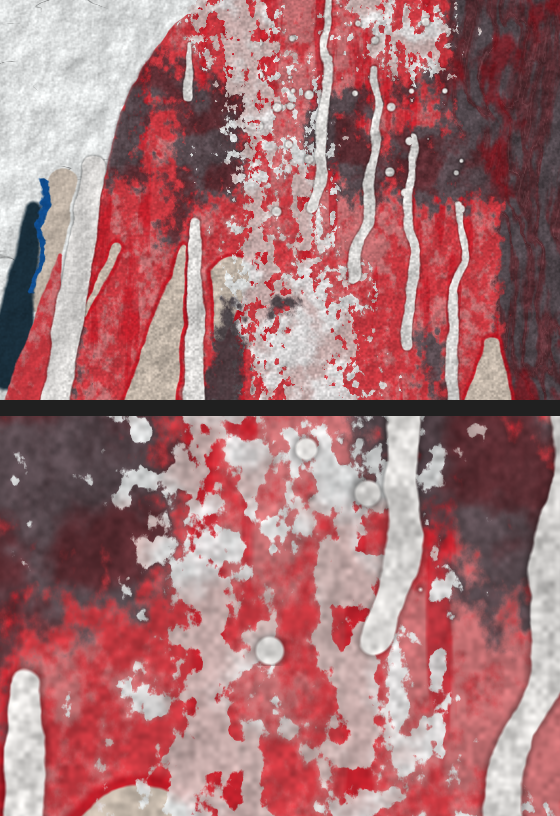
Top, the full canvas; bottom, a detail of the centre.
A Shadertoy shader for this texture:

```glsl
// Weathered wall paint: pale plaster, red and maroon stains, flaking scrapes, white drips.
#define RAGGED 0.055
#define GRAIN 0.22
#define RELIEF 1.1
#define FLAKING 0.30
#define DRIP_COUNT 4
#define SPATTER_SCALE 24.0

const vec3 CHALK = vec3(.88, .89, .89);
const vec3 BEIGE = vec3(.74, .69, .64);
const vec3 RED = vec3(.77, .22, .25);
const vec3 PINK = vec3(.76, .43, .44);
const vec3 CRIMSON = vec3(.72, .07, .12);
const vec3 MAROON = vec3(.33, .17, .19);
const vec3 CHARCOAL = vec3(.31, .27, .29);
const vec3 NAVY = vec3(.10, .18, .23);
const vec3 BLUE = vec3(.06, .30, .56);

float hash(vec2 p) {
  return fract(sin(dot(p, vec2(12.9898, 78.233))) * 43758.5453);
}

float noise(vec2 p) {
  vec2 i = floor(p), f = fract(p);
  f = f * f * (3. - 2. * f);
  return mix(mix(hash(i), hash(i + vec2(1, 0)), f.x),
             mix(hash(i + vec2(0, 1)), hash(i + 1.), f.x), f.y);
}

float fbm(vec2 p) {
  float sum = 0., amp = .52;
  for (int i = 0; i < 5; i++) {
    sum += amp * noise(p);
    p = mat2(1.6, 1.2, -1.2, 1.6) * p + 5.3;
    amp *= .5;
  }
  return sum;
}

// Joins a tapering stroke from (ax, ay) to (bx, by) to the distance d
void add(inout float d, vec2 p, float ax, float ay, float bx, float by, float ra, float rb) {
  vec2 a = vec2(ax, ay), axis = vec2(bx, by) - a;
  float t = clamp(dot(p - a, axis) / dot(axis, axis), 0., 1.);
  d = min(d, length(p - a - axis * t) - mix(ra, rb, t));
}

float fill(float d, float soft) {
  return 1. - smoothstep(-soft, soft, d);
}

void mainImage(out vec4 fragColor, in vec2 fragCoord) {
  vec2 p = fragCoord / iResolution.y;
  float edge = .7 / iResolution.y + .001;
  float broad = fbm(p * 5.), mid = fbm(p * 16. + 7.);
  float fine = fbm(p * vec2(65, 52) + 3.), streak = fbm(p * vec2(30, 4));
  vec2 q = p + RAGGED * (vec2(mid, fbm(p * 14. + 31.)) - .5);
  vec2 s = mix(p, q, .35);

  // Plaster with hairline cracks
  vec3 chalk = CHALK * mix(.91, 1.02, smoothstep(.3, .65, .5 * (streak + mid)));
  float vein = abs(fbm(p * vec2(4, 9) + 11.) - .5);
  vec3 col = chalk * (1. - .35 * fill(vein - .006, .008) * smoothstep(.52, .62, broad));

  // Left margin runs
  float sand = 1., navy = 1., blue = 1.;
  add(sand, s, .155, .55, .10, .25, .035, .03);
  add(navy, s, .085, .48, .02, .08, .018, .055);
  add(blue, q, .115, .55, .09, .28, .009, .006);
  col = mix(col, BEIGE, fill(sand, edge));
  col = mix(col, NAVY, fill(navy, .006));
  col = mix(col, BLUE, fill(blue, edge));

  // Red ground
  float side = .15 + .2 * p.y + .17 * pow(p.y, 8.) - s.x, ground = side;
  add(ground, s, .15, .36, .07, -.02, .005, .065);
  float middle = 1. - smoothstep(.08, .28, abs(p.x - .78));
  float fade = .45 * mid + .55 * fine + .13 * middle * smoothstep(.1, .5, p.y);
  vec3 red = mix(RED, PINK, smoothstep(.43, .66, fade));
  red = mix(red, CRIMSON, .6 * smoothstep(.53, .66, streak));
  col = mix(col, red, fill(ground, edge));

  // Dark stains
  float dark = 1.;
  add(dark, q, .37, .81, .57, .75, .04, .04);
  add(dark, q, .34, .76, .31, .59, .055, .05);
  add(dark, q, .53, .70, .54, .57, .075, .075);
  add(dark, q, .49, .58, .43, .41, .05, .02);
  add(dark, q, .84, .74, 1.15, .80, .025, .06);
  add(dark, q, .83, .66, .91, .57, .055, .06);
  add(dark, q, 1.05, .60, 1.25, .59, .095, .11);
  add(dark, q, 1.09, .13, 1.1, .03, .02, .02);
  add(dark, q, .19, .21, .18, .04, .025, .015);
  float stain = fill(dark + .14 * (.5 - fine) + .1 * (.5 - broad), .026) * fill(side, .01);
  vec3 stainCol = mix(MAROON, CHARCOAL, smoothstep(.38, .62, mid));
  col = mix(col, stainCol * (.72 + .55 * fine), .95 * stain);

  // Folded dark sheet on the right
  float sheet = 1.25 - .13 * smoothstep(.45, .8, p.y) - q.x;
  float fold = abs(fbm(p * vec2(24, 6) + 2. * broad) - .5);
  vec3 cloth = mix(MAROON, CHARCOAL, smoothstep(.02, .16, fold)) * (.68 + .6 * fine);
  cloth += .1 * fill(fold - .01, .015) * mid;
  cloth = mix(cloth, CRIMSON * .7, .6 * smoothstep(.54, .68, fbm(p * vec2(13, 7) + 50.)));
  col = mix(col, cloth, fill(sheet + .06 * (.5 - fine), .012));

  // Beige patches with wet red rims
  float bare = 1.;
  add(bare, s, .46, .38, .37, -.03, .008, .07);
  add(bare, s, .58, .31, .55, .16, .05, .015);
  add(bare, s, 1.23, .14, 1.22, -.02, .02, .065);
  add(bare, s, .29, .38, .21, .22, .014, .006);
  col = mix(col, CRIMSON, .8 * fill(bare - .009, .004));
  col = mix(col, BEIGE * (.9 + .2 * fine), fill(bare, edge));

  // Flaked scrapes
  float scrape = 1., smudge = 1., drip = 1.;
  add(scrape, q, .58, 1.02, .61, .78, .075, .035);
  add(scrape, q, .62, .82, .64, .2, .03, .035);
  add(scrape, q, .77, .23, .78, -.02, .12, .14);
  add(scrape, q, .73, .9, .77, .4, -.015, .05);
  add(scrape, q, .88, 1., 1.03, .9, .03, .07);
  float flake = fill(scrape + FLAKING * (.5 - fine) + .12 * (.5 - streak), .012);
  vec3 bone = mix(vec3(.76, .68, .67), CHALK * .96, smoothstep(.36, .58, mid));
  col = mix(col, bone, .95 * flake);

  // Charcoal smudges
  add(smudge, q, .69, .23, .73, .24, .025, .015);
  add(smudge, q, .58, .24, .56, .0, .015, .05);
  col = mix(col, CHARCOAL * .85, .92 * fill(smudge + .06 * (.5 - fine), .012));

  // White drips
  add(drip, s, .235, .58, .13, -.05, .03, .038);
  add(drip, s, .49, .44, .485, -.02, .014, .028);
  add(drip, s, .475, .89, .47, .76, .005, .014);
  for (int i = 0; i < DRIP_COUNT; i++) {
    float k = float(i), top = 1. - .17 * k, x = .83 + .11 * k;
    float sway = .035 * (noise(vec2(p.y * 11., k * 7.)) - .5);
    add(drip, s + vec2(sway, 0), x, top, x - .045, top - .52, .008, .016);
  }

  // Spatter dots
  vec2 g = p * SPATTER_SCALE, cell = floor(g);
  float size = .28 * hash(cell + 4.);
  float spot = length(fract(g) - .3 - .4 * vec2(hash(cell), hash(cell + 9.))) - size;
  if (hash(cell + 17.) > .72 && abs(p.x - .91) < .26 && p.y > .42)
    drip = min(drip, spot / SPATTER_SCALE);
  col *= 1. - .3 * fill(drip - .003, .004);
  col = mix(col, chalk * vec3(.97, .95, .94), fill(drip, edge));

  // Relief and grain
  float slope = mid - fbm((p + vec2(-.004, .004)) * 16. + 7.);
  float grain = (noise(p * 190.) - .5) * (.5 + .5 * fill(side, .01));
  col *= 1. + RELIEF * slope + GRAIN * grain;
  fragColor = vec4(clamp(col, 0., 1.), 1.);
}
```
